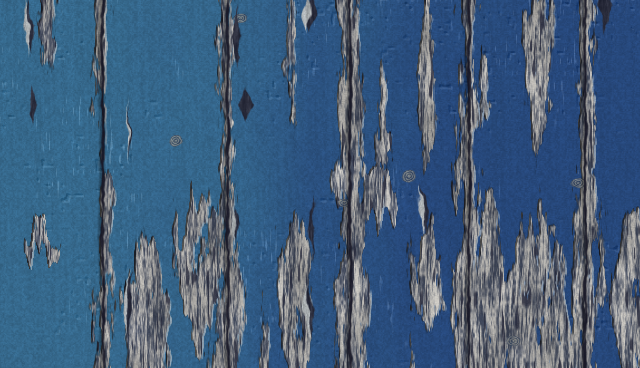
Reproduce this texture procedurally as a Shadertoy shader.

```glsl
float hash(vec2 p) {
    return fract(sin(dot(p, vec2(127.1, 311.7))) * 43758.5453);
}

float noise(vec2 p) {
    vec2 i = floor(p), f = fract(p);
    f = f * f * (3.0 - 2.0 * f);
    return mix(mix(hash(i), hash(i + vec2(1, 0)), f.x),
               mix(hash(i + vec2(0, 1)), hash(i + vec2(1, 1)), f.x), f.y);
}

float fbm(vec2 p) {
    float sum = 0.0, amp = 0.53;
    for (int i = 0; i < 4; i++) {
        sum += amp * noise(p);
        p = p * 2.03 + 17.3;
        amp *= 0.5;
    }
    return sum;
}

// Plank coordinate: whole numbers lie on the seams
float plankCoord(float x) {
    float u = x / 1.743;
    return (u - 0.16) * (5.186 + 0.347 * (u - 0.5495));
}

// Upright pointed lens, positive inside
float lens(vec2 d, vec2 halfSize) {
    float t = d.y / halfSize.y;
    return halfSize.x * (1.0 - t * t) - abs(d.x);
}

// Positive where the paint has come off
float bareField(vec2 q) {
    // Broad worn areas: centre, half size
    const vec4 worn[12] = vec4[12](
        vec4(0.80, 0.17, 0.042, 0.28), vec4(0.13, 0.92, 0.024, 0.13),
        vec4(0.40, 0.10, 0.060, 0.27), vec4(0.54, 0.27, 0.060, 0.21),
        vec4(1.16, 0.72, 0.026, 0.23), vec4(1.03, 0.48, 0.050, 0.09),
        vec4(1.46, 0.88, 0.036, 0.31), vec4(1.46, 0.04, 0.090, 0.42),
        vec4(1.33, 0.08, 0.060, 0.38), vec4(1.72, 0.17, 0.055, 0.24),
        vec4(0.11, 0.35, 0.050, 0.05), vec4(1.17, 0.22, 0.034, 0.15));
    float f = -1.0;
    vec2 split = q + vec2(0.0, 0.13 * (noise(vec2(q.x * 75.0, q.y * 3.0)) - 0.5));
    for (int i = 0; i < 12; i++) f = max(f, lens(split - worn[i].xy, worn[i].zw));

    // Narrow splits and chips
    for (int i = 0; i < 14; i++) {
        float k = float(i);
        vec2 c = vec2(0.38 + 1.36 * fract(0.07 + k * 0.618), hash(vec2(k, 4.0)));
        f = max(f, lens(q - c, vec2(0.005 + 0.007 * hash(vec2(k, 8.0)), 0.05 + 0.15 * hash(vec2(k, 2.0)))));
    }

    // Wear along both sides of each seam, wider towards the foot
    float p = plankCoord(q.x), id = floor(p + 0.5), s = (p - id) * 0.334;
    float width = 0.009 + 0.026 * noise(vec2(id * 7.0 + step(0.0, s) * 3.0, q.y * 5.0))
                + 0.018 * smoothstep(0.5, 0.0, q.y);
    f = max(f, width * (id < 0.5 ? 0.6 : 1.0) - abs(s));

    // Ragged outline, with splinters and islands of paint
    float jag = (fbm(q * vec2(48, 10)) - 0.5) * 0.056 + (noise(q * vec2(150, 24)) - 0.5) * 0.018
              + (noise(q * vec2(310, 60)) - 0.5) * 0.011;
    return min(f, 0.015) + jag;
}

void mainImage(out vec4 fragColor, in vec2 fragCoord) {
    vec2 q = fragCoord / iResolution.y;
    float px = 1.0 / iResolution.y;

    // Blue paint with brush streaks and pimples
    float tone = smoothstep(0.25, 1.35, q.x + 0.3 * (0.5 - q.y) + 0.5 * (fbm(q * vec2(5, 2)) - 0.5));
    vec3 paint = mix(vec3(0.21, 0.41, 0.55), vec3(0.15, 0.28, 0.48), tone);
    paint *= 0.90 + 0.08 * fbm(q * vec2(90, 5)) + 0.12 * noise(q * vec2(210, 150));
    float pimple = smoothstep(0.8, 0.95, noise(q * 75.0)) - smoothstep(0.8, 0.95, noise(q * 75.0 + vec2(0.3, -0.4)));
    paint += 0.07 * pimple * smoothstep(0.45, 0.65, fbm(q * 7.0));
    paint += 0.12 * smoothstep(0.78, 0.95, noise(q * vec2(260, 30))) * smoothstep(0.5, 0.7, fbm(q * 6.0));

    // Grey weathered wood with upright fibres and short cracks
    vec2 grain = vec2(q.x + 0.012 * noise(q * vec2(9, 5)), q.y);
    float fibre = 0.3 * noise(grain * vec2(120, 9)) + 0.4 * noise(grain * vec2(270, 22))
                + 0.3 * noise(grain * vec2(420, 90));
    vec3 wood = mix(vec3(0.23, 0.26, 0.33), vec3(0.71, 0.70, 0.68), smoothstep(0.2, 0.75, fibre));
    wood *= 0.80 + 0.42 * fbm(q * vec2(16, 9));
    float crack = smoothstep(0.74, 0.88, noise(grain * vec2(190, 16) + 40.0));
    wood = mix(wood, vec3(0.15, 0.16, 0.23), 0.8 * crack);

    // Peeled edge, with a shadow on one side and a lit lip on the other
    float field = bareField(q);
    float beside = bareField(q + vec2(-0.005, 0.004));
    float bare = smoothstep(-px, px, field);
    wood *= 1.0 - 0.55 * smoothstep(0.001, -0.007, beside);
    float lip = smoothstep(0.0, 0.006, beside) * smoothstep(0.4, 0.7, noise(q * vec2(26, 12)));
    paint = mix(paint, vec3(0.66, 0.70, 0.73), 0.75 * lip);
    paint *= 1.0 - 0.25 * smoothstep(-0.005, 0.0, field) * (1.0 - lip);
    vec3 col = mix(paint, wood, bare);

    // Rough oval knots with broken rings
    for (int i = 0; i < 6; i++) {
        float k = float(i);
        vec2 c = vec2(0.43 + 1.2 * fract(0.04 + k * 0.382), 0.03 + 0.94 * hash(vec2(k, 21.0)));
        vec2 d = (q - c) * vec2(1.0, 1.1 + 0.5 * hash(vec2(k, 6.0)));
        float r = length(d) + 0.012 * (fbm(q * 55.0) - 0.5);
        float ring = 0.5 + 0.3 * sin(r * 950.0) + 0.5 * (noise(q * 170.0) - 0.5);
        vec3 knot = mix(vec3(0.18, 0.23, 0.32), vec3(0.58, 0.58, 0.55), ring);
        col = mix(col, knot, 0.8 * smoothstep(0.021, 0.017, r));
    }

    // Curled flakes: pale turned face, dark hollow beside it
    vec2 cellSize = vec2(0.25, 0.27), cell = floor(q / cellSize);
    vec2 d = q - (cell + 0.3 + 0.4 * vec2(hash(cell), hash(cell + 9.0))) * cellSize;
    d.x += 0.022 * (fbm(q * vec2(40, 22)) - 0.5) + 0.25 * d.y * (hash(cell + 5.0) - 0.5);
    vec2 size = vec2(0.006 + 0.013 * hash(cell + 3.0), 0.04 + 0.05 * hash(cell + 7.0));
    float taper = size.x * (1.0 - abs(d.y) / size.y);
    float present = step(0.55, hash(cell + 13.0));
    float hollow = smoothstep(-px, px, taper - abs(d.x)) * present;
    float curl = smoothstep(-px, px, 0.6 * taper - abs(d.x + 0.5 * size.x)) * present;
    col = mix(col, vec3(0.11, 0.12, 0.18) + 0.2 * fibre * fibre, hollow);
    col = mix(col, vec3(0.70, 0.72, 0.73) * (0.7 + 0.5 * fibre), curl * step(0.4, hash(cell + 17.0)));

    // Dark gaps between planks, with a ragged lit ridge
    float p = plankCoord(q.x), id = floor(p + 0.5);
    float s = (p - id) * 0.334 + 0.006 * (noise(vec2(id * 5.0, q.y * 14.0)) - 0.5)
            + 0.003 * (noise(vec2(id * 9.0, q.y * 70.0)) - 0.5);
    float gap = 0.0015 + 0.0035 * noise(vec2(id * 3.0, q.y * 35.0));
    col *= 1.0 - 0.3 * smoothstep(0.012, 0.003, abs(s + 0.003));
    col = mix(col, vec3(0.09, 0.09, 0.15), 0.9 * smoothstep(gap + px, gap - px, abs(s)));
    float ridge = smoothstep(0.004, 0.001, abs(s - gap - 0.004)) * smoothstep(0.4, 0.7, noise(vec2(id, q.y * 26.0)));
    col = mix(col, vec3(0.66, 0.65, 0.64), 0.6 * ridge);

    // Fine grit
    col *= 0.94 + 0.12 * noise(q * 330.0);
    fragColor = vec4(clamp(col, 0.0, 1.0), 1.0);
}
```
